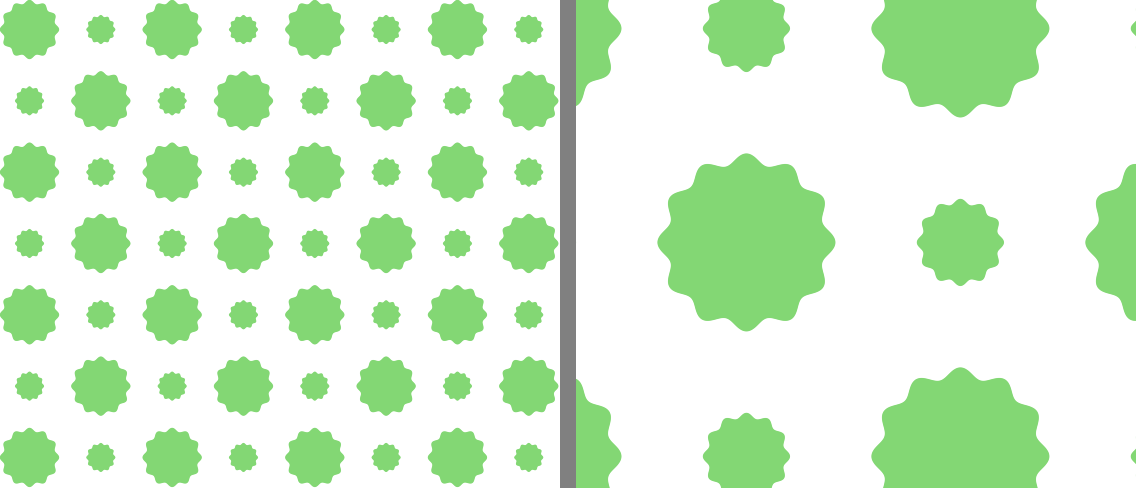
Left, the full canvas; right, a detail of the centre.
A Shadertoy shader for this pattern:

```glsl
// Green scalloped badges on white, large and small alternating like a checkerboard.
// Square cells are repeated from the top left corner; each holds one polar
// cosine-edged disc whose size follows the parity of its cell.

// Lengths are fractions of the canvas width.
const float PITCH        = 0.12736;  // spacing of badge centres
const float MARGIN       = 0.0527;   // first centre from the left and top edges
const float LARGE_RADIUS = 0.0499;   // mean radius of a large badge
const float SMALL_SCALE  = 0.49;     // small badge relative to a large one
const float LOBES        = 12.0;     // scallops around each badge
const float LOBE_DEPTH   = 0.062;    // scallop amplitude relative to mean radius
const float EDGE_PIXELS  = 1.2;      // width of the smoothed edge

const vec3 PAPER = vec3(1.0);
const vec3 GREEN = vec3(0.514, 0.843, 0.455);

// Approximate signed distance to a scalloped disc, negative inside.
float badgeDistance(vec2 p, float radius) {
    float r = length(p);
    float phase = LOBES * atan(p.x, p.y + 1e-7);
    float rim = radius * (1.0 + LOBE_DEPTH * cos(phase));
    float slope = LOBES * LOBE_DEPTH * sin(phase);
    return (r - rim) / sqrt(1.0 + slope * slope);
}

void mainImage(out vec4 fragColor, in vec2 fragCoord) {
    // Width-based coordinates measured from the top left.
    vec2 p = vec2(fragCoord.x, iResolution.y - fragCoord.y) / iResolution.x;

    // Nearest badge centre and the position relative to it.
    vec2 grid = (p - MARGIN) / PITCH;
    vec2 cell = floor(grid + 0.5);
    vec2 local = (grid - cell) * PITCH;

    // Even cells hold large badges, odd cells small ones.
    float parity = mod(cell.x + cell.y, 2.0);
    float radius = LARGE_RADIUS * mix(1.0, SMALL_SCALE, parity);

    float halfEdge = 0.5 * EDGE_PIXELS / iResolution.x;
    float cover = 1.0 - smoothstep(-halfEdge, halfEdge, badgeDistance(local, radius));
    fragColor = vec4(mix(PAPER, GREEN, cover), 1.0);
}
```
